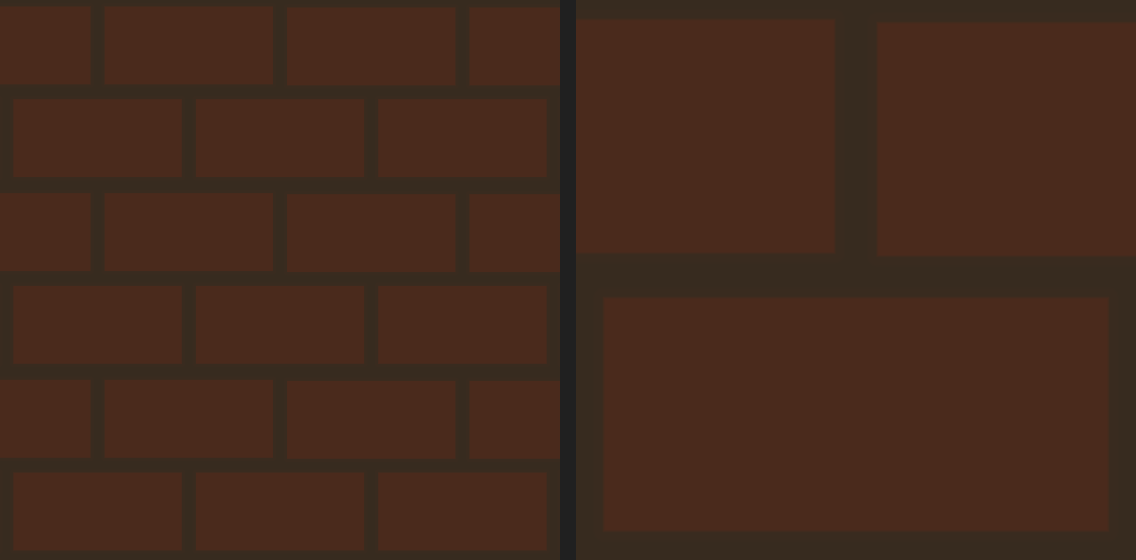
Left: the whole. Right: its middle third, enlarged.
Write a WebGL 2 fragment shader that draws this texture.

```glsl
#version 300 es
precision highp float;
// Draws a flat running-bond wall of dark red bricks in wide olive-brown mortar.

#define ROWS 6.0
#define BRICK_PITCH 0.3258
#define BRICK_SIZE vec2(0.3008, 0.1393)
#define EDGE_BLUR 0.0026
#define RIM_WIDTH 0.0055
#define RIM_TINT 0.12
#define ALIGNED_LIFT 0.0033
#define STAGGER_LIFT_LEFT 0.0022
#define STAGGER_LIFT_RIGHT 0.0004
#define BRICK_COLOR vec3(0.290, 0.165, 0.110)
#define MORTAR_COLOR vec3(0.216, 0.169, 0.122)

uniform vec2 u_resolution;
out vec4 fragColor;

// Signed distance to an axis-aligned box centred on the origin.
float boxDistance(vec2 p, vec2 halfSize) {
    vec2 d = abs(p) - halfSize;
    return length(max(d, 0.0)) + min(max(d.x, d.y), 0.0);
}

// Signed distance to the brick of the cell that holds this point.
float brickDistance(vec2 uv) {
    float row = floor(uv.y * ROWS);
    float staggered = mod(row, 2.0);

    // Alternate rows slide by half a brick about the canvas centre.
    float shift = 0.5 + 0.5 * staggered * BRICK_PITCH;
    float column = floor((uv.x - shift) / BRICK_PITCH + 0.5);
    vec2 center = vec2(shift + column * BRICK_PITCH, (row + 0.5) / ROWS);

    // Small vertical offsets keep the courses slightly uneven.
    float staggerLift = center.x < 0.5 ? STAGGER_LIFT_LEFT : STAGGER_LIFT_RIGHT;
    center.y += mix(ALIGNED_LIFT, staggerLift, staggered);
    return boxDistance(uv - center, 0.5 * BRICK_SIZE);
}

void main() {
    vec2 uv = gl_FragCoord.xy / u_resolution;
    float pixel = 1.0 / min(u_resolution.x, u_resolution.y);
    float blur = 0.5 * max(EDGE_BLUR, pixel);
    float d = brickDistance(uv);

    // Solid face plus a faint tinted rim that fades into the mortar.
    float face = 1.0 - smoothstep(-blur, blur, d);
    float rim = RIM_TINT * (1.0 - smoothstep(RIM_WIDTH - blur, RIM_WIDTH + blur, d));
    fragColor = vec4(mix(MORTAR_COLOR, BRICK_COLOR, max(face, rim)), 1.0);
}
```
